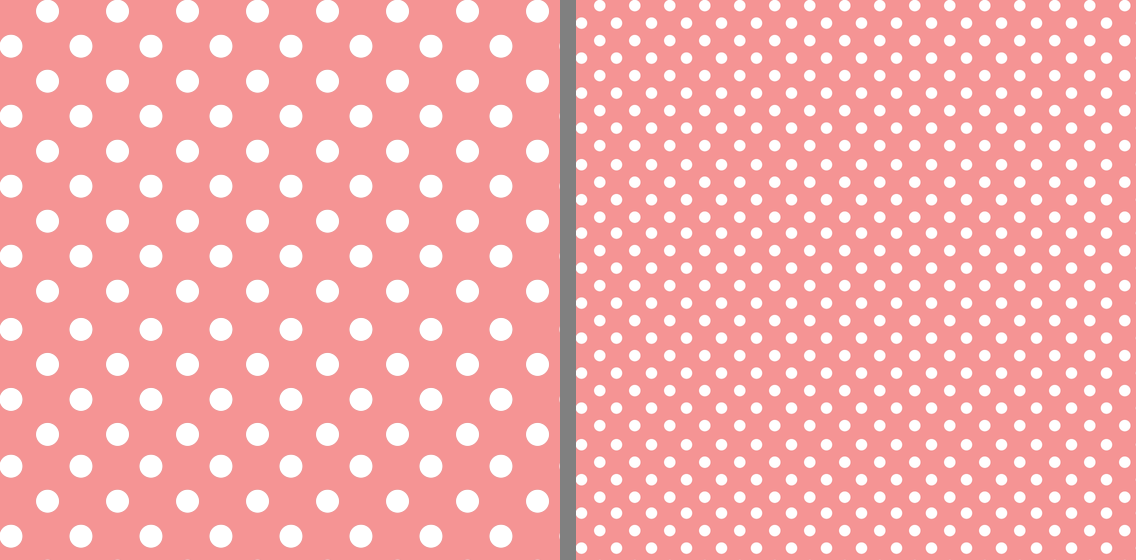
Left: one tile. Right: repeated 2 by 2.
A three.js fragment shader for this pattern:

```glsl
// Staggered white polka dots on coral pink, eight columns by sixteen rows.
varying vec2 vUv;

const float COLUMNS = 8.0;
const float ROWS = 16.0;
const float RADIUS = 0.0205;
const float RIM_WIDTH = 0.0008;
const float SOFTNESS = 0.0011;

const vec3 PINK = vec3(0.96, 0.58, 0.58);
const vec3 RIM = vec3(0.90, 0.58, 0.58);
const vec3 WHITE = vec3(1.0);

// Vertical slip of the four rows that sit slightly low.
float rowSlip(float row) {
  return step(8.5, row) * step(row, 12.5) * 0.0057;
}

// Signed distance to the dot of the current cell; rows count from the top.
float dotDistance(vec2 uv, float radius) {
  float topCentre = 0.32 / ROWS;
  float depth = 1.0 - uv.y;
  float row = floor((depth - topCentre) * ROWS + 0.5);
  float stagger = mix(0.0849, 0.0196, mod(row, 2.0));
  float dx = (fract((uv.x - stagger) * COLUMNS + 0.5) - 0.5) / COLUMNS;
  float dy = depth - topCentre - row / ROWS - rowSlip(mod(row, ROWS));
  return length(vec2(dx, dy)) - radius;
}

// Smooth coverage inside a signed distance.
float coverage(float dist, float softness) {
  return 1.0 - smoothstep(-softness, softness, dist);
}

void main() {
  float dist = dotDistance(vUv, RADIUS);

  // Faint darker rim beneath the white dot.
  vec3 color = mix(PINK, RIM, coverage(dist - RIM_WIDTH, SOFTNESS));
  color = mix(color, WHITE, coverage(dist, SOFTNESS));

  gl_FragColor = vec4(color, 1.0);
}
```
